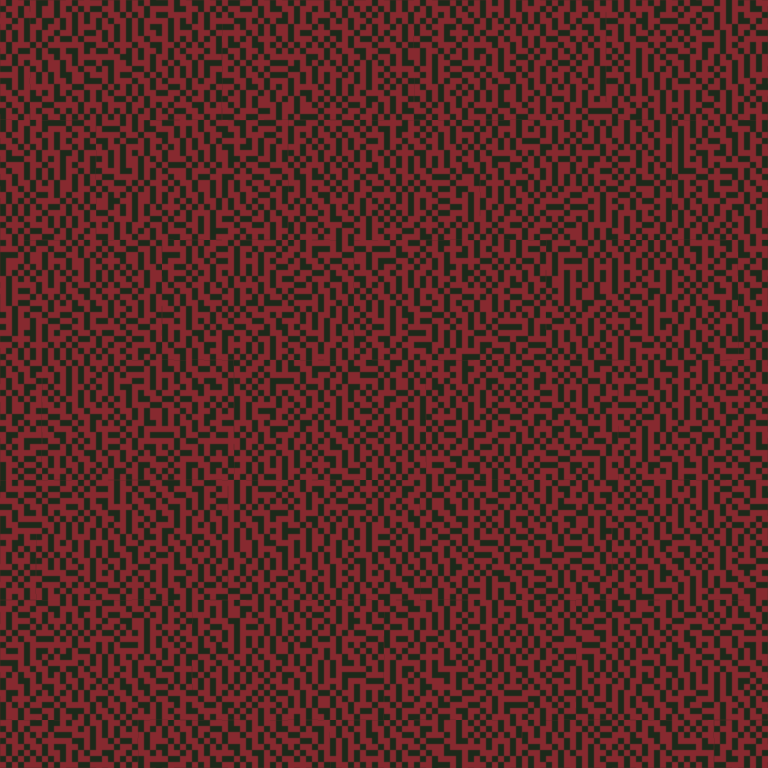
A Shadertoy shader for this texture:

```glsl
const float CELLS = 128.0;
const ivec2 TILE = ivec2(32, 20);
const int MARGIN = 4;
const int SPAN = 40;  // tile width plus a margin on both sides

const vec3 RED = vec3(0.53, 0.16, 0.185);
const vec3 DARK_GREEN = vec3(0.11, 0.16, 0.10);
const float DARK_SHARE = 0.42;
const float JITTER = 0.4;
const float SOFTNESS = 0.16;  // half width of a blurred edge, in cells

float hash(vec2 p) {
    return fract(sin(dot(p, vec2(12.9898, 78.233))) * 43758.5453);
}

// Upper left cell of the tile that holds a cell; rows of tiles are staggered.
vec2 tileCorner(vec2 cell, vec2 size) {
    float band = floor(cell.y / size.y);
    float shift = floor(hash(vec2(band, 7.0)) * size.x);
    float column = floor((cell.x + shift) / size.x);
    return vec2(column * size.x - shift, band * size.y);
}

// Share of a soft-edged sample at a position that falls in a unit cell.
float coverage(float position, float cell, float radius) {
    float low = smoothstep(-radius, radius, position - cell);
    float high = smoothstep(-radius, radius, position - cell - 1.0);
    return low - high;
}

// Error diffusion with a noisy threshold, run from the tile's margin to the
// sampled position; the dots around it are blended by their coverage.
float diffusedDots(vec2 position, float share, float jitter, float radius) {
    vec2 start = tileCorner(floor(position), vec2(TILE)) - float(MARGIN);
    vec2 local = position - start;
    float carried[SPAN];
    for (int x = 0; x < SPAN; x++) {
        carried[x] = 0.6 * (hash(start + vec2(x, -1)) - 0.5);
    }

    float result = 0.0;
    for (int y = 0; y <= TILE.y + MARGIN; y++) {
        if (float(y) > local.y + radius) break;
        float rowWeight = coverage(local.y, float(y), radius);
        float right = 0.0;
        float belowRight = 0.0;
        for (int x = 0; x < SPAN; x++) {
            float noise = hash(start + vec2(x, y)) - 0.5;
            float value = share + carried[x] + right;
            float ink = step(0.5 + jitter * noise, value);
            float error = value - ink;
            if (rowWeight > 0.0) {
                result += ink * rowWeight * coverage(local.x, float(x), radius);
            }

            // Pass the error to the right and to three cells below.
            carried[x] = error * 5.0 / 16.0 + belowRight;
            if (x > 0) carried[x - 1] += error * 3.0 / 16.0;
            belowRight = error / 16.0;
            right = error * 7.0 / 16.0;
        }
    }
    return result;
}

void mainImage(out vec4 fragColor, in vec2 fragCoord) {
    vec2 uv = fragCoord / iResolution.y;
    vec2 position = vec2(uv.x, 1.0 - uv.y) * CELLS;
    float ink = diffusedDots(position, DARK_SHARE, JITTER, SOFTNESS);
    fragColor = vec4(mix(RED, DARK_GREEN, ink), 1.0);
}
```
